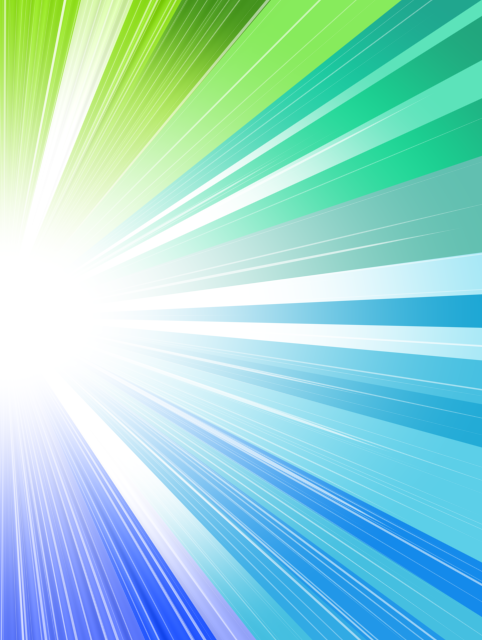
Write a WebGL 2 fragment shader that draws this background.

```glsl
#version 300 es
precision highp float;
// A burst of coloured rays, lime through aqua to indigo, around a white glow.
uniform vec2 u_resolution;
out vec4 outColor;

// Layout, in units of the canvas height
const vec2 CENTER = vec2(0.0065, 0.505);
const float GLOW_SQUASH = 1.45;
const float GLOW_INNER = 0.12;
const float GLOW_OUTER = 0.80;

// Streaks
const int STREAK_LAYERS = 3;
const float STREAK_DENSITY = 13.0;
const float STREAK_OPACITY = 0.55;
const float NEEDLE_OPACITY = 0.65;
const float FIBRE_FREQUENCY = 42.0;

// Palette
const vec3 WHITE = vec3(1.0);
const vec3 LIME = vec3(0.55, 0.87, 0.08);
const vec3 PALE_LIME = vec3(0.80, 0.95, 0.58);
const vec3 LEAF = vec3(0.27, 0.58, 0.12);
const vec3 SPRING = vec3(0.53, 0.92, 0.36);
const vec3 EMERALD = vec3(0.10, 0.84, 0.58);
const vec3 DEEP_EMERALD = vec3(0.13, 0.65, 0.49);
const vec3 MINT = vec3(0.36, 0.89, 0.73);
const vec3 SAGE = vec3(0.38, 0.75, 0.69);
const vec3 ICE = vec3(0.62, 0.90, 0.96);
const vec3 CYAN = vec3(0.10, 0.65, 0.83);
const vec3 AQUA = vec3(0.27, 0.75, 0.88);
const vec3 LIGHT_AQUA = vec3(0.36, 0.81, 0.91);
const vec3 AZURE = vec3(0.08, 0.54, 0.92);
const vec3 LAVENDER = vec3(0.58, 0.64, 0.98);
const vec3 BLUE = vec3(0.14, 0.34, 1.0);
const vec3 INDIGO = vec3(0.34, 0.45, 0.98);

// Feature needles: angle, reach, half width in radians
const vec3 NEEDLES[7] = vec3[7](
    vec3(0.192, 0.73, 0.011), vec3(-0.337, 0.645, 0.018),
    vec3(-0.500, 0.71, 0.018), vec3(-0.215, 0.59, 0.011),
    vec3(0.480, 0.76, 0.010), vec3(0.523, 0.51, 0.014),
    vec3(-0.740, 0.64, 0.009));

float hash(float n) {
    return fract(sin(n * 127.1) * 4375.85);
}

// One-dimensional gradient noise, about -0.5 to 0.5
float gradientNoise(float x) {
    float i = floor(x), f = x - i;
    float left = (hash(i) * 2.0 - 1.0) * f;
    float right = (hash(i + 1.0) * 2.0 - 1.0) * (f - 1.0);
    return mix(left, right, f * f * f * (f * (f * 6.0 - 15.0) + 10.0));
}

// Fills everything clockwise of an edge angle
void band(inout vec3 color, float angle, float edge, float aa, vec3 fill) {
    color = mix(color, fill, 1.0 - smoothstep(edge - aa, edge + aa, angle));
}

// Coverage of a ray that narrows to a point at its reach
float needle(float offset, float radius, float reach, float width, float aa) {
    float w = width * max(1.0 - radius / reach, 0.0);
    return (1.0 - smoothstep(w - aa, w + aa, abs(offset))) * clamp(w / aa, 0.0, 1.0);
}

float streaks(float angle, float radius, float aa) {
    float density = mix(0.18, 0.85, smoothstep(0.15, 0.9, abs(angle - 0.3)));
    float clear = 1.0;
    for (int i = 0; i < STREAK_LAYERS; i++) {
        float cells = STREAK_DENSITY * (1.0 + 1.1 * float(i));
        float id = floor(angle * cells);
        float seed = id + 71.3 * float(i);
        float middle = (id + mix(0.25, 0.75, hash(seed + 0.1))) / cells;
        float reach = mix(0.4, 1.5, hash(seed + 0.3));
        float width = mix(0.0015, 0.0065, pow(hash(seed + 0.5), 2.0));
        float shown = step(hash(seed + 0.7), density);
        clear *= 1.0 - shown * STREAK_OPACITY * needle(angle - middle, radius, reach, width, aa);
    }
    return 1.0 - clear;
}

void main() {
    vec2 d = gl_FragCoord.xy / u_resolution.y - CENTER;
    float r = max(length(d), 0.001);
    float a = atan(d.y, d.x);
    float aa = 0.8 / (u_resolution.y * r);
    float q = length(d * vec2(1.0, GLOW_SQUASH));

    // Hues that change along their rays
    float outer = smoothstep(0.68, 1.0, q);
    float beam = smoothstep(0.35, 0.85, q);
    vec3 green = mix(EMERALD, DEEP_EMERALD, outer);
    vec3 mint = mix(WHITE, MINT, beam);
    vec3 ice = mix(WHITE, ICE, beam);

    // Green fan
    vec3 color = LIME;
    band(color, a, 1.333, aa, mix(WHITE, PALE_LIME, beam));
    band(color, a, 1.184, aa, mix(LIME, LEAF, 0.5 * outer));
    band(color, a, 1.060, aa, mix(LIME, LEAF, smoothstep(0.5, 0.82, q)));
    band(color, a, 0.871, aa, SPRING);
    band(color, a, 0.673, aa, mix(green, CYAN, 0.2));
    band(color, a, 0.586, aa, mint);
    band(color, a, 0.562, aa, green);
    band(color, a, 0.493, aa, mint);
    band(color, a, 0.429, aa, green);
    band(color, a, 0.325, aa, SAGE);
    // Aqua fan
    band(color, a, 0.134, aa, ice);
    band(color, a, 0.047, aa, CYAN);
    band(color, a, -0.023, aa, ice);
    band(color, a, -0.091, aa, AQUA);
    band(color, a, -0.181, aa, mix(CYAN, AQUA, 0.2));
    band(color, a, -0.267, aa, LIGHT_AQUA);
    band(color, a, -0.475, aa, AZURE);
    band(color, a, -0.561, aa, AQUA);
    band(color, a, -0.632, aa, mix(AZURE, AQUA, 0.25));
    band(color, a, -0.728, aa, mix(AZURE, AQUA, 0.6));
    band(color, a, -0.809, aa, mix(WHITE, AQUA, beam));
    // Indigo fan
    band(color, a, -0.908, aa, mix(WHITE, LAVENDER, beam));
    band(color, a, -0.989, aa, BLUE);
    band(color, a, -1.160, aa, INDIGO);

    // Soft fibres, strongest in the steep rays
    float steep = smoothstep(0.8, 1.1, abs(a));
    color += 0.22 * steep * gradientNoise(a * FIBRE_FREQUENCY);

    // Pale streaks, then the central glow
    color = mix(color, WHITE, streaks(a, r, aa));
    for (int i = 0; i < NEEDLES.length(); i++) {
        vec3 n = NEEDLES[i];
        color = mix(color, WHITE, NEEDLE_OPACITY * needle(a - n.x, r, n.y, n.z, aa));
    }
    color = mix(WHITE, color, smoothstep(GLOW_INNER, GLOW_OUTER, q));
    outColor = vec4(clamp(color, 0.0, 1.0), 1.0);
}
```
